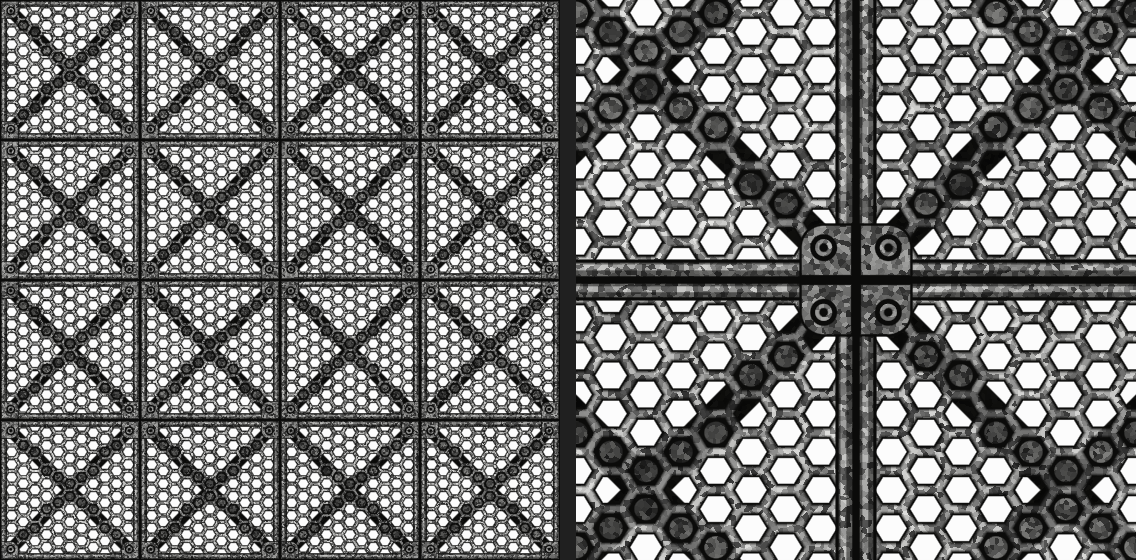
Left, the full canvas; right, a detail of the centre.
Give the GLSL for this texture, as a Shadertoy shader.

```glsl
// Four by four moulded grid panels: a honeycomb mesh over white, crossed by two
// dark diagonal struts with round studs, a ridged frame and bolted corners.
// Hexagon and circle distances give the shapes; wrapped cellular noise the wear.

const float PANELS = 4.0;
const float GRAIN_CELLS = 320.0;
const vec2 HEX_COUNT = vec2(12.0, 11.0);   // columns and rows in a panel
const vec2 HEX_STEP = vec2(1.7320508, 1.0);

const vec3 WHITE = vec3(0.99);
const vec3 BLACK = vec3(0.045, 0.045, 0.04);
const vec3 CHARCOAL = vec3(0.20, 0.20, 0.195);
const vec3 GREY = vec3(0.43, 0.43, 0.425);
const vec3 PALE = vec3(0.55, 0.55, 0.545);

float hash(vec2 p) {
    vec3 h = fract(vec3(p.xyx) * vec3(0.1031, 0.1030, 0.0973));
    h += dot(h, h.yzx + 33.33);
    return fract((h.x + h.y) * h.z);
}

// Coverage of the region where d < 0, softened over the width w.
float fill(float d, float w) {
    return clamp(0.5 - d / w, 0.0, 1.0);
}

// Coverage of a stripe or ring of the given half width around d = centre.
float stripe(float d, float centre, float halfWidth, float w) {
    return fill(abs(d - centre) - halfWidth, w);
}

// Brightness of the nearest scattered point; wraps after n cells.
float cellGrain(vec2 uv, float n) {
    vec2 p = uv * n, base = floor(p);
    float nearest = 9.0, value = 0.0;
    for (int y = -1; y <= 1; y++)
    for (int x = -1; x <= 1; x++) {
        vec2 cell = base + vec2(x, y), key = mod(cell, n);
        vec2 point = cell + vec2(hash(key + 7.0), hash(key + 91.0));
        float d = length(p - point);
        if (d < nearest) {
            nearest = d;
            value = hash(key + 37.0);
        }
    }
    return value;
}

// Offset from the nearest centre of a honeycomb with unit row spacing.
vec2 hexLocal(vec2 q) {
    vec2 even = mod(q, HEX_STEP) - 0.5 * HEX_STEP;
    vec2 odd = mod(q + 0.5 * HEX_STEP, HEX_STEP) - 0.5 * HEX_STEP;
    return dot(even, even) < dot(odd, odd) ? even : odd;
}

float hexDistance(vec2 p) {
    p = abs(p);
    return max(p.y, 0.8660254 * p.x + 0.5 * p.y);
}

// Distance to the closer panel diagonal.
float diagonalDistance(vec2 p) {
    return abs(abs(p.x) - abs(p.y)) * 0.7071;
}

// Honeycomb walls, openings, struts and the studs along them.
vec3 meshColour(vec2 p, vec2 id, float grain, float px) {
    vec2 scale = HEX_COUNT * vec2(0.8660254, 1.0);
    vec2 q = p * scale + vec2(0.5 * HEX_STEP.x, 0.0);
    vec2 local = hexLocal(q + vec2(0.0, 0.0));
    vec2 centre = p - local / scale;
    float hex = hexDistance(local), w = px * HEX_COUNT.y;
    float strut = fill(diagonalDistance(p) - 0.043, px);

    vec3 opening = mix(WHITE, BLACK * (0.6 + 0.9 * grain), strut);
    float isStud = step(diagonalDistance(centre), 0.034);
    float studTone = 0.7 + 0.5 * hash(floor(centre * 48.0 + 0.5) + id * 17.0 + 60.0);
    vec3 stud = mix(CHARCOAL, GREY, 0.4) * studTone * (0.45 + 1.1 * grain);
    float disc = fill(length(local) - 0.29, w);
    opening = mix(opening, mix(BLACK, stud, disc), isStud);

    // Lit crest between two dark rims.
    float crest = smoothstep(0.37, 0.46, hex);
    vec3 wall = mix(CHARCOAL, PALE, crest) * (0.4 + 1.15 * grain);
    wall *= 1.0 - 0.3 * strut;
    wall = mix(wall, BLACK, fill(hex - 0.38, w));
    return mix(wall, opening, fill(hex - 0.337, w));
}

// Rim, shadow line and lit ridge; the shadow is wider on the right and below.
vec3 addFrame(vec3 colour, vec2 p, float grain, float px) {
    float edge = 0.5 - max(abs(p.x), abs(p.y));
    float side = abs(p.x) > abs(p.y) ? sign(p.x) : -sign(p.y);
    float ridge = 0.026 + 0.004 * side;
    vec3 metal = mix(CHARCOAL, GREY, 0.35) * (0.4 + 1.1 * grain);
    colour = mix(colour, BLACK, fill(edge - 0.049, px));
    colour = mix(colour, metal, fill(edge - 0.041, px));
    colour = mix(colour, PALE * (0.45 + 1.0 * grain), stripe(edge, ridge, 0.007, px));
    return mix(colour, BLACK, fill(edge - 0.009, px));
}

// Rounded plate and ringed bolt in each corner.
vec3 addCorner(vec3 colour, vec2 p, float grain, float px) {
    vec2 c = abs(p) - 0.423;
    float r = length(c);
    float plate = length(max(-c, 0.0)) - 0.052;
    plate = max(plate, max(c.x, c.y) - 0.065);
    colour = mix(colour, BLACK, fill(plate - 0.006, px));
    colour = mix(colour, GREY * (0.4 + 1.1 * grain), fill(plate, px));
    colour = mix(colour, BLACK, stripe(r, 0.026, 0.006, px));
    colour = mix(colour, PALE * (0.6 + 0.7 * grain), stripe(r, 0.016, 0.004, px));
    return mix(colour, BLACK, fill(r - 0.010, px));
}

void mainImage(out vec4 fragColor, in vec2 fragCoord) {
    vec2 uv = fragCoord / iResolution.xy;
    vec2 id = floor(uv * PANELS), p = fract(uv * PANELS) - 0.5;
    float px = 1.3 * PANELS / iResolution.y;

    // Fine speckle, broad worn patches and a slight tone shift per panel.
    vec2 a = 6.2831853 * uv;
    float wear = sin(a.x * 5.0 + 2.0 * sin(a.y * 3.0)) * sin(a.y * 7.0 + sin(a.x * 4.0));
    float grain = cellGrain(uv, GRAIN_CELLS) + 0.07 * wear + 0.08 * (hash(id + 5.0) - 0.5);

    vec3 colour = meshColour(p, id, grain, px);
    colour = addFrame(colour, p, grain, px);
    colour = addCorner(colour, p, grain, px);
    fragColor = vec4(clamp(colour, 0.0, 1.0), 1.0);
}
```
